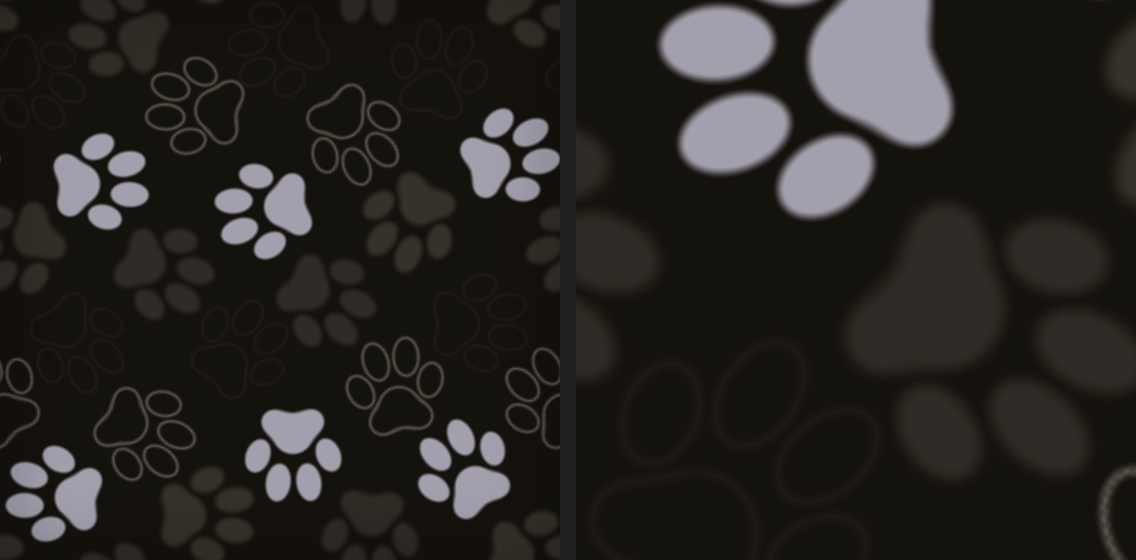
Left, the full canvas; right, a detail of the centre.
This pattern is drawn by a WebGL 1 fragment shader. Its source:

```glsl
precision highp float;
// Seamless scatter of soft paw prints, solid and outlined, on a near-black ground.

uniform vec2 u_resolution;

const vec3 GROUND = vec3(0.080, 0.070, 0.050);
const vec3 LILAC = vec3(0.640, 0.625, 0.680);
const vec3 CHALK = vec3(0.400, 0.375, 0.350);
const vec3 FAINT = vec3(0.118, 0.104, 0.086);
const vec3 DARK_BROWN = vec3(0.180, 0.160, 0.140);
const vec3 PALE_BROWN = vec3(0.232, 0.212, 0.182);

const int PAW_COUNT = 25;
const float LILAC_END = 6.0;    // index ranges of the four paw styles
const float CHALK_END = 11.0;
const float FAINT_END = 17.0;

const float PAW_SCALE = 0.130;  // canvas size of one paw unit
const vec2 LATTICE_STEP = vec2(9.0, 13.0) / 25.0;
const vec2 LATTICE_START = vec2(0.10, 0.12);
const float JITTER = 0.034;
const float STROKE = 0.018;     // outline half width, in paw units
const float CRISP = 0.030;      // edge softness, in paw units
const float BLURRED = 0.060;
const float EDGE_SHADE = 0.10;
const float TAU = 6.2831853;

float hash(float n) {
  return fract(sin(n * 12.9898 + 4.137) * 43758.5453);
}

vec2 rotate(vec2 p, float angle) {
  float c = cos(angle), s = sin(angle);
  return mat2(c, s, -s, c) * p;
}

float smoothMin(float a, float b, float k) {
  float h = max(k - abs(a - b), 0.0) / k;
  return min(a, b) - 0.25 * k * h * h;
}

// Approximate signed distance to an ellipse.
float ellipse(vec2 p, vec2 radii) {
  float k = length(p / radii);
  return k * (k - 1.0) / max(length(p / (radii * radii)), 0.001);
}

// Signed distance to a paw: four toes and a domed pad, mirrored in x.
float paw(vec2 p) {
  p.x = abs(p.x);
  float inner = ellipse(rotate(p - vec2(0.21, 0.41), 0.14), vec2(0.17, 0.26));
  float outer = ellipse(rotate(p - vec2(0.485, 0.04), 0.37), vec2(0.165, 0.235));
  float dome = length(p - vec2(0.0, -0.26)) - 0.28;
  float heel = length(p - vec2(0.26, -0.42)) - 0.17;
  return min(min(inner, outer), smoothMin(dome, heel, 0.16));
}

float cover(float d, float softness) {
  return 1.0 - smoothstep(-softness, softness, d);
}

void main() {
  vec2 uv = gl_FragCoord.xy / u_resolution;
  vec3 color = GROUND;

  for (int i = 0; i < PAW_COUNT; i++) {
    float id = float(i);

    // Jittered lattice point, with the nearest wrapped copy of the paw.
    vec2 jitter = JITTER * (vec2(hash(id), hash(id + 31.0)) - 0.5);
    vec2 center = LATTICE_START + id * LATTICE_STEP + jitter;
    vec2 p = (fract(uv - center + 0.5) - 0.5) / PAW_SCALE;
    p = rotate(p, TAU * hash(id + 67.0));

    float d = paw(p);
    float line = cover(abs(d) - STROKE, CRISP);
    float grain = 0.85 + 0.15 * sin(110.0 * p.x) * sin(110.0 * p.y);

    if (id < LILAC_END) {
      color = mix(color, LILAC, cover(d, CRISP));
    } else if (id < CHALK_END) {
      color = mix(color, CHALK, line * grain);
    } else if (id < FAINT_END) {
      color = mix(color, FAINT, line);
    } else {
      vec3 brown = mix(DARK_BROWN, PALE_BROWN, hash(id + 93.0));
      color = mix(color, brown, cover(d, BLURRED));
    }
  }

  // Gentle shade along the borders, periodic so the tile stays seamless.
  vec2 border = pow(0.5 + 0.5 * cos(TAU * uv), vec2(20.0));
  color *= 1.0 - EDGE_SHADE * (border.x + border.y);

  gl_FragColor = vec4(color, 1.0);
}
```
